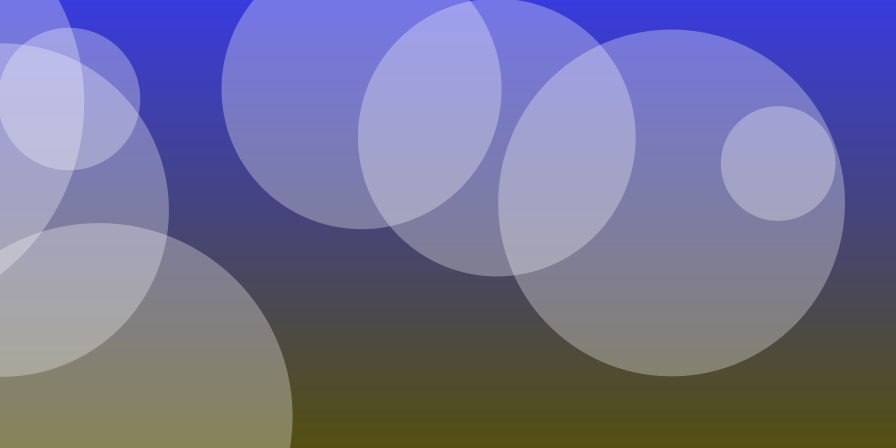
Reproduce this background procedurally as a WebGL 1 fragment shader.

```glsl
precision highp float;
// Translucent white discs overlapping on a vertical blue-to-olive gradient.

uniform vec2 u_resolution;

const vec3 SKY_BLUE = vec3(0.22, 0.23, 0.87);
const vec3 OLIVE = vec3(0.33, 0.31, 0.06);
const vec3 DISC_COLOR = vec3(1.0);
const float DISC_OPACITY = 0.3;

// Discs: centre x, centre y, radius, in units of the canvas height
const vec3 CORNER_DISC = vec3(-0.299, 0.771, 0.487);
const vec3 LEFT_DISC = vec3(0.005, 0.531, 0.372);
const vec3 LEFT_SMALL_DISC = vec3(0.154, 0.779, 0.159);
const vec3 BOTTOM_DISC = vec3(0.221, 0.070, 0.432);
const vec3 TOP_DISC = vec3(0.807, 0.801, 0.3125);
const vec3 MIDDLE_DISC = vec3(1.109, 0.693, 0.310);
const vec3 RIGHT_DISC = vec3(1.499, 0.547, 0.387);
const vec3 RIGHT_SMALL_DISC = vec3(1.737, 0.635, 0.128);

// Antialiased coverage of one disc
float disc(vec2 p, vec3 shape) {
    float edge = length(p - shape.xy) - shape.z;
    return clamp(0.5 - edge * u_resolution.y, 0.0, 1.0);
}

// Light left through after one translucent disc
float veil(vec2 p, vec3 shape) {
    return 1.0 - DISC_OPACITY * disc(p, shape);
}

void main() {
    vec2 p = gl_FragCoord.xy / u_resolution.y;

    // Background gradient
    vec3 background = mix(OLIVE, SKY_BLUE, p.y);

    // Discs share one colour, so their transmittances multiply
    float through = veil(p, CORNER_DISC) * veil(p, LEFT_DISC)
                  * veil(p, LEFT_SMALL_DISC) * veil(p, BOTTOM_DISC)
                  * veil(p, TOP_DISC) * veil(p, MIDDLE_DISC)
                  * veil(p, RIGHT_DISC) * veil(p, RIGHT_SMALL_DISC);

    gl_FragColor = vec4(mix(DISC_COLOR, background, through), 1.0);
}
```
